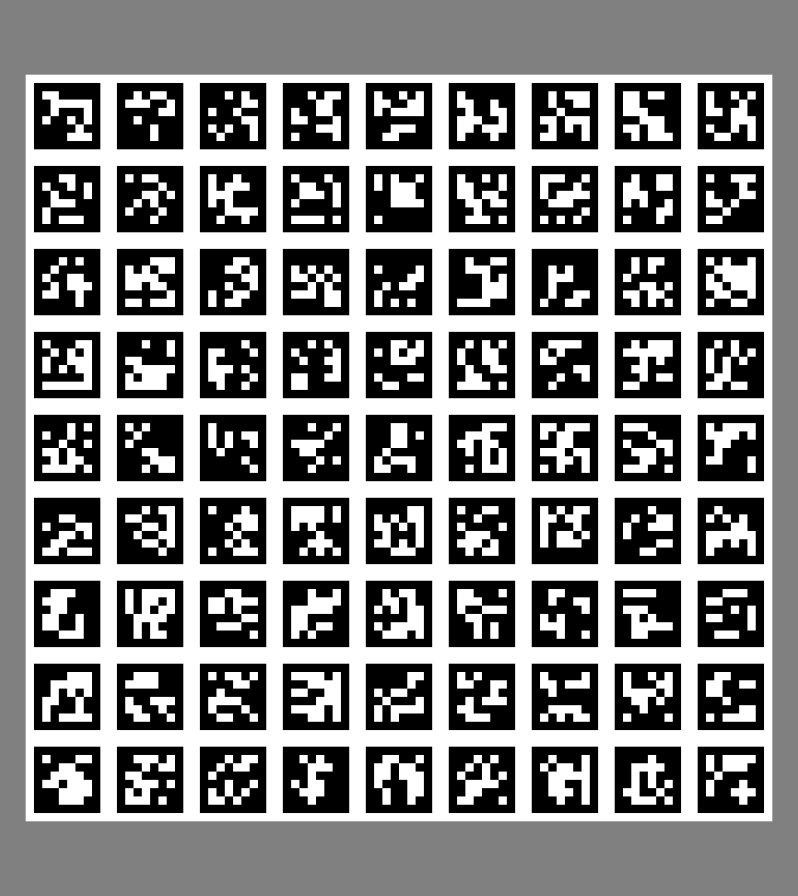
Reproduce this pattern procedurally as a WebGL 1 fragment shader.

```glsl
precision highp float;
uniform vec2 u_resolution;

float hash(vec2 p) {
    return fract(sin(dot(p, vec2(12.9898, 78.233)) + 3.7) * 43758.547);
}

// Shade of one square module on the 90 x 90 board: 9 x 9 tags of 10 modules.
float moduleShade(vec2 module) {
    if (min(module.x, module.y) < 0.0 || max(module.x, module.y) > 89.0) return 0.5;

    // Ring index inside the tag: 0 is the white margin, 1 the black frame.
    vec2 local = mod(module + 0.5, 10.0);
    vec2 inset = floor(min(local, 10.0 - local));
    float ring = min(inset.x, inset.y);
    if (ring < 1.0) return 1.0;
    if (ring < 2.0) return 0.0;

    // The inner 6 x 6 modules carry a different code in every tag.
    return step(hash(module), 0.45);
}

void main() {
    // Square board, centred, five sixths of the canvas height.
    float modulesPerPixel = 90.0 / (u_resolution.y * 5.0 / 6.0);
    vec2 board = (gl_FragCoord.xy - 0.5 * u_resolution) * modulesPerPixel + 45.0;

    // Box filter: weigh the four modules around the nearest corner by coverage.
    vec2 corner = floor(board + 0.5);
    vec2 cover = clamp((board - corner) / modulesPerPixel + 0.5, 0.0, 1.0);
    float below = mix(moduleShade(corner - 1.0), moduleShade(corner - vec2(0.0, 1.0)), cover.x);
    float above = mix(moduleShade(corner - vec2(1.0, 0.0)), moduleShade(corner), cover.x);

    gl_FragColor = vec4(vec3(mix(below, above, cover.y)), 1.0);
}
```
